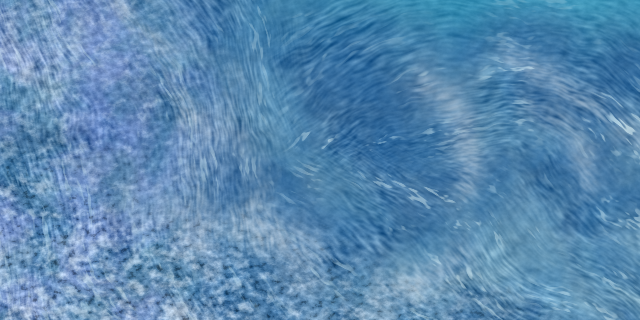
Give the GLSL for this texture, as a Shadertoy shader.

```glsl
// Veined blue ice: deep blue and teal on the right, violet frost on the left.
// Gradient noise is stretched along three flow directions for fine fibres,
// then overlaid with soft curved veils, a rough pale crust and short glints.

vec2 randomDirection(vec2 cell) {
    float angle = 6.2832 * fract(sin(dot(cell, vec2(127.1, 311.7))) * 43758.55);
    return vec2(cos(angle), sin(angle));
}

float gradientNoise(vec2 p) {
    vec2 i = floor(p), f = p - i;
    vec2 u = f * f * f * (f * (f * 6.0 - 15.0) + 10.0);
    vec2 e = vec2(1.0, 0.0);
    float low = mix(dot(randomDirection(i), f),
                    dot(randomDirection(i + e.xy), f - e.xy), u.x);
    float high = mix(dot(randomDirection(i + e.yx), f - e.yx),
                     dot(randomDirection(i + e.xx), f - e.xx), u.x);
    return mix(low, high, u.y);
}

float fbm(vec2 p) {
    float sum = 0.0, amplitude = 0.8;
    for (int i = 0; i < 5; i++) {
        sum += amplitude * gradientNoise(p);
        p = mat2(1.6, 1.2, -1.2, 1.6) * p + 3.7;
        amplitude *= 0.5;
    }
    return sum;
}

// Fibre coordinates: x runs along the strand, y across it
float sheen(vec2 s) {
    return 0.7 * gradientNoise(s * vec2(3.0, 9.0)) + 0.5 * gradientNoise(s * vec2(8.0, 30.0) + 5.0)
         + 0.8 * gradientNoise(s * vec2(18.0, 68.0) + 9.0)
         + 0.9 * gradientNoise(s * vec2(30.0, 110.0) + 2.0);
}

// Short bright dashes gathered in patches
float glints(vec2 s) {
    float n = gradientNoise(s * vec2(9.0, 40.0)) + 0.8 * gradientNoise(s * vec2(34.0, 95.0));
    float patches = smoothstep(-0.1, 0.3, gradientNoise(s * vec2(5.0, 9.0) + 11.0));
    return patches * smoothstep(0.16, 0.5, n);
}

// Soft band from a to b, bowed sideways
float veil(vec2 p, vec2 a, vec2 b, float bow, float width) {
    vec2 ab = b - a;
    float t = clamp(dot(p - a, ab) / dot(ab, ab), 0.0, 1.0);
    vec2 spine = a + ab * t + bow * 4.0 * t * (1.0 - t) * normalize(vec2(-ab.y, ab.x));
    vec2 d = (p - spine) / width;
    return exp(-dot(d, d));
}

void mainImage(out vec4 fragColor, in vec2 fragCoord) {
    vec2 p = fragCoord / iResolution.y;
    vec2 warp = vec2(fbm(p * 2.5), fbm(p * 2.5 + 7.3));
    vec2 q = p + 0.13 * warp;
    vec2 bend = p + 0.1 * vec2(gradientNoise(p * 2.3), gradientNoise(p * 2.3 + 4.0))
                  + 0.012 * vec2(gradientNoise(p * 13.0), gradientNoise(p * 13.0 + 4.0));

    vec3 deepBlue = vec3(0.21, 0.42, 0.61);
    vec3 midBlue = vec3(0.32, 0.53, 0.68);
    vec3 teal = vec3(0.23, 0.61, 0.74);
    vec3 haze = vec3(0.43, 0.62, 0.73);
    vec3 violet = vec3(0.46, 0.57, 0.80);
    vec3 pale = vec3(0.73, 0.79, 0.85);

    // Regions
    float left = 1.0 - smoothstep(0.3, 0.85, q.x);
    float crust = 1.0 - smoothstep(-0.2, 0.2, q.y - 0.52 + 0.34 * q.x);
    float top = smoothstep(0.72, 1.04, q.y) * smoothstep(0.5, 1.5, q.x);
    float lowRight = (1.0 - smoothstep(0.1, 0.55, q.y)) * smoothstep(0.9, 1.6, q.x);
    float frost = max(crust, 0.65 * left);

    // Broad colour
    vec3 col = mix(deepBlue, midBlue, smoothstep(-0.25, 0.4, fbm(q * 3.0)));
    col = mix(col, teal, 0.85 * top);
    col = mix(col, haze, 0.8 * lowRight * smoothstep(-0.5, 0.3, fbm(q * 4.0 + 6.0)));
    col = mix(col, vec3(0.36, 0.53, 0.68), 0.4 * frost);
    col = mix(col, violet, 0.85 * left * smoothstep(-0.35, 0.35, fbm(q * 5.0 + 3.0)));
    col = mix(col, pale, 0.65 * frost * smoothstep(-0.1, 0.6, fbm(q * 4.0 + 14.0)));

    // Flow: flat arches at the upper right, slanted strands below, steep ones on the left
    vec2 d = bend - vec2(1.46, 0.0);
    vec2 arch = vec2(0.7 * atan(d.x, d.y), length(d));
    vec2 slant = vec2(dot(bend, vec2(0.82, -0.57)), dot(bend, vec2(0.57, 0.82)));
    vec2 steep = vec2(bend.y, bend.x + 0.3 * bend.y);
    float right = smoothstep(0.75, 1.05, q.x);
    float archShare = smoothstep(0.4, 0.65, q.y);
    float strands = mix(sheen(steep), mix(sheen(slant), sheen(arch), archShare), right);
    float strength = 0.4 + 0.9 * smoothstep(-0.3, 0.4, fbm(p * 4.0 + 2.0));
    col += vec3(0.16, 0.145, 0.12) * strands * strength * (1.0 - 0.5 * top);

    // Veils
    vec2 v = p + 0.05 * warp;
    float veils = 0.8 * veil(v, vec2(1.32, 0.74), vec2(1.46, 0.42), 0.05, 0.045)
        + 0.7 * veil(v, vec2(1.60, 0.80), vec2(2.0, 0.56), 0.03, 0.045)
        + 0.6 * veil(v, vec2(1.64, 0.66), vec2(1.84, 0.42), 0.06, 0.05)
        + 0.7 * veil(v, vec2(0.38, 1.0), vec2(0.57, 0.62), 0.03, 0.04)
        + 0.6 * veil(v, vec2(0.60, 0.60), vec2(0.62, 0.20), 0.02, 0.06)
        + 0.4 * veil(v, vec2(0.72, 0.78), vec2(0.84, 0.36), -0.04, 0.05)
        + 0.9 * veil(v, vec2(0.78, 0.30), vec2(0.95, 0.22), 0.0, 0.07)
        + 0.7 * veil(v, vec2(1.22, 0.08), vec2(1.45, 0.20), 0.0, 0.06);
    col = mix(col, pale, clamp(veils * (0.55 + 0.35 * strands), 0.0, 0.8));

    // Rough frost with small dark pits
    float rough = fbm(p * vec2(19.0, 23.0) + 0.5 * warp);
    float grit = fbm(mat2(32.0, 18.0, -28.0, 42.0) * p + 0.6 * warp);
    col = mix(col, pale, 0.55 * frost * smoothstep(-0.1, 0.65, rough + 0.5 * grit + 0.4 * warp.x));
    col += (0.2 * frost + 0.06) * grit;
    col *= 1.0 - 0.25 * crust * smoothstep(0.25, 0.6, -grit - 0.4 * rough);

    // Bright fibres, densest along the main arch
    float ring = exp(-pow((arch.y - 0.73) / 0.1, 2.0));
    float sparkle = mix(0.55 * glints(slant), glints(arch) * (0.25 + 0.75 * ring), archShare);
    sparkle = mix(0.4 * glints(steep), sparkle, right);
    col = mix(col, vec3(0.78, 0.89, 0.93), 0.9 * sparkle);

    // Faint olive and rose stains
    float stain = fbm(q * 6.0 + 20.0);
    col += 0.04 * vec3(1.0, 0.0, -0.8) * stain * (1.0 - top);

    fragColor = vec4(clamp(col, 0.0, 1.0), 1.0);
}
```
